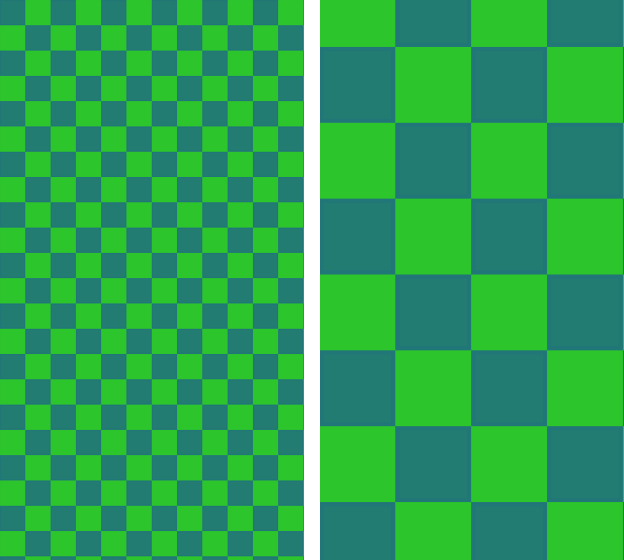
Left: the whole. Right: its middle third, enlarged.
Write a Shadertoy shader that draws this pattern.

```glsl
// Two-colour checkerboard of square cells, anchored at the top left corner.
// Each cell's parity signs its distance to the nearest grid line; that signed
// distance blends the colours and places a thin cooler rim in the teal cells.

#define ROWS 22.145                    // cells down the canvas height
#define GREEN vec3(0.172, 0.772, 0.172)
#define TEAL vec3(0.134, 0.488, 0.442)
#define RIM_TEAL vec3(0.130, 0.462, 0.470)
#define RIM_WIDTH 0.055                // in cells
#define EDGE_SOFTNESS 0.6              // half width of the blend, in pixels

// Distance to the nearest grid line: positive in even cells, negative in odd.
float checkerDistance(vec2 p) {
    vec2 toLine = 0.5 - abs(fract(p) - 0.5);
    vec2 cell = floor(p);
    float parity = mod(cell.x + cell.y, 2.0);
    return min(toLine.x, toLine.y) * (1.0 - 2.0 * parity);
}

void mainImage(out vec4 fragColor, in vec2 fragCoord) {
    // Cell coordinates, measured rightward and downward from the top left
    float cellsPerPixel = ROWS / iResolution.y;
    vec2 p = vec2(fragCoord.x, iResolution.y - fragCoord.y) * cellsPerPixel;

    float d = checkerDistance(p);
    float soft = EDGE_SOFTNESS * cellsPerPixel;

    // Teal cell with its rim, then the antialiased checker blend
    float rim = 1.0 - smoothstep(RIM_WIDTH - soft, RIM_WIDTH + soft, d);
    vec3 teal = mix(TEAL, RIM_TEAL, rim);
    vec3 color = mix(GREEN, teal, smoothstep(-soft, soft, d));

    fragColor = vec4(color, 1.0);
}
```
